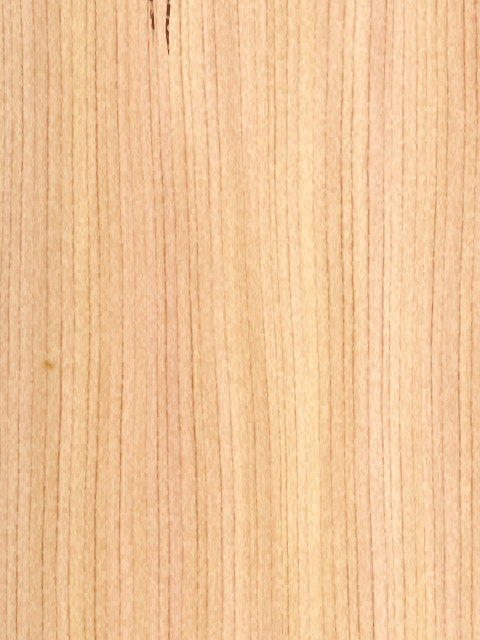
Write a Shadertoy shader that draws this texture.

```glsl
// Pale straight-grained wood board with thin growth rings, two dark streaks and a small fleck.

float hash(vec2 p) {
    vec3 q = fract(p.xyx * 0.1031);
    q += dot(q, q.yzx + 33.33);
    return fract((q.x + q.y) * q.z);
}

// Soft cellular noise: random cell values blended by distance to their seeds
float softCells(vec2 p) {
    vec2 cell = floor(p);
    float total = 0.0, weights = 0.0;
    for (int j = -1; j <= 1; j++)
    for (int i = -1; i <= 1; i++) {
        vec2 id = cell + vec2(i, j);
        vec2 seed = id + 0.15 + 0.7 * vec2(hash(id + 17.0), hash(id + 71.0));
        float w = exp(-7.0 * dot(p - seed, p - seed));
        total += w * hash(id + 5.0);
        weights += w;
    }
    return total / weights;
}

// Sideways drift of the grain along the board
float grainWarp(vec2 p) {
    float lean = 0.028 * (p.y - 0.5) * exp(-pow((p.x - 0.36) / 0.14, 2.0));
    float waves = 0.0040 * sin(5.0 * p.y + 8.0 * p.x + 0.6)
                + 0.0014 * sin(11.0 * p.y - 17.0 * p.x + 2.0)
                + 0.0004 * sin(37.0 * p.y + 43.0 * p.x);
    return lean + waves;
}

// Irregularly spaced ring boundary
float ringEdge(float id) {
    return id + 0.5 * (hash(vec2(id, 3.0)) - 0.5);
}

float ringStrength(float id, float y) {
    float fade = 0.8 + 0.2 * sin(9.0 * y + 40.0 * hash(vec2(id, 8.0)));
    return mix(0.3, 1.0, hash(vec2(id, 21.0))) * fade;
}

void mainImage(out vec4 fragColor, in vec2 fragCoord) {
    vec2 p = fragCoord / iResolution.y;
    vec2 grain = vec2(p.x + grainWarp(p), p.y);

    // Nearest ring boundaries on both sides
    float r = grain.x * 54.0 + 0.25 * sin(grain.x * 29.0);
    float leftEdge = -1e3, rightEdge = 1e3, leftId = 0.0, rightId = 0.0;
    for (int j = -1; j <= 2; j++) {
        float id = floor(r) + float(j);
        float e = ringEdge(id);
        if (e <= r && e > leftEdge) { leftEdge = e; leftId = id; }
        if (e > r && e < rightEdge) { rightEdge = e; rightId = id; }
    }
    float toLeft = r - leftEdge, toRight = rightEdge - r;
    float strengthL = ringStrength(leftId, p.y);
    float strengthR = ringStrength(rightId, p.y);

    // Base wood: pink and yellow zones, brighter band right of centre
    float tint = 0.6 * softCells(grain * vec2(14.0, 1.6)) + 0.4 * hash(vec2(leftId, 44.0));
    vec3 wood = mix(vec3(0.966, 0.813, 0.605), vec3(0.966, 0.800, 0.662), tint);
    float band = exp(-pow((p.x - 0.57) / 0.12, 2.0));
    wood += vec3(0.022, 0.036, 0.042) * (band - 0.2);
    wood -= vec3(0.040, 0.030, 0.028) * smoothstep(0.22, 0.0, p.x);

    // Broad light and dark bands, plus a tone for every ring
    float tone = softCells(grain * vec2(24.0, 1.3) + 30.0) - 0.5;
    tone += 0.4 * (hash(vec2(leftId, 61.0)) - 0.5);
    wood += vec3(0.045, 0.075, 0.085) * tone;

    // Long fibres and short pores
    float fibre = softCells(grain * vec2(190.0, 7.0)) - 0.5;
    float pores = softCells(grain * vec2(350.0, 150.0)) - 0.5;
    wood += vec3(0.55, 0.9, 1.1) * (0.045 * fibre + 0.085 * pores);

    // Late wood darkens towards each thin ring line
    float line = strengthL * exp(-pow(toLeft / 0.085, 2.0))
               + strengthR * exp(-pow(toRight / 0.085, 2.0));
    float late = 0.32 * strengthR * exp(-toRight / 0.3);
    float dark = clamp(0.85 * line + late, 0.0, 1.0) * (1.0 - 0.6 * pores);
    wood -= vec3(0.130, 0.195, 0.215) * dark;

    // Broken resin streaks entering from the top
    for (int i = 0; i < 2; i++) {
        float s = float(i);
        float centre = 0.238 + 0.025 * s + 0.0015 * sin(55.0 * p.y + 2.5 * s);
        float end = 0.925 - 0.015 * s;
        float width = 0.0022 * smoothstep(end - 0.005, end + 0.04, p.y) + 0.0004;
        float body = 1.0 - smoothstep(width - 0.001, width + 0.001, abs(p.x - centre));
        float broken = smoothstep(0.3, 0.7, softCells(p * vec2(330.0, 130.0) + 9.0 * s));
        float streak = body * smoothstep(end - 0.002, end + 0.008, p.y);
        wood = mix(wood, vec3(0.46, 0.20, 0.10), streak * mix(0.25, 0.95, broken));
    }

    // Small amber fleck with a faint trail
    vec2 k = p - vec2(0.076, 0.43);
    k.y += 0.002 * sin(330.0 * k.x);
    vec2 f = k / vec2(0.009, 0.006);
    vec2 t = (k - vec2(0.03, -0.006)) / vec2(0.035, 0.005);
    float fleck = 0.85 * exp(-dot(f, f)) * (0.9 + pores) + 0.15 * exp(-dot(t, t));
    wood = mix(wood, vec3(0.76, 0.53, 0.22), clamp(fleck, 0.0, 1.0));

    fragColor = vec4(clamp(wood, 0.0, 1.0), 1.0);
}
```
